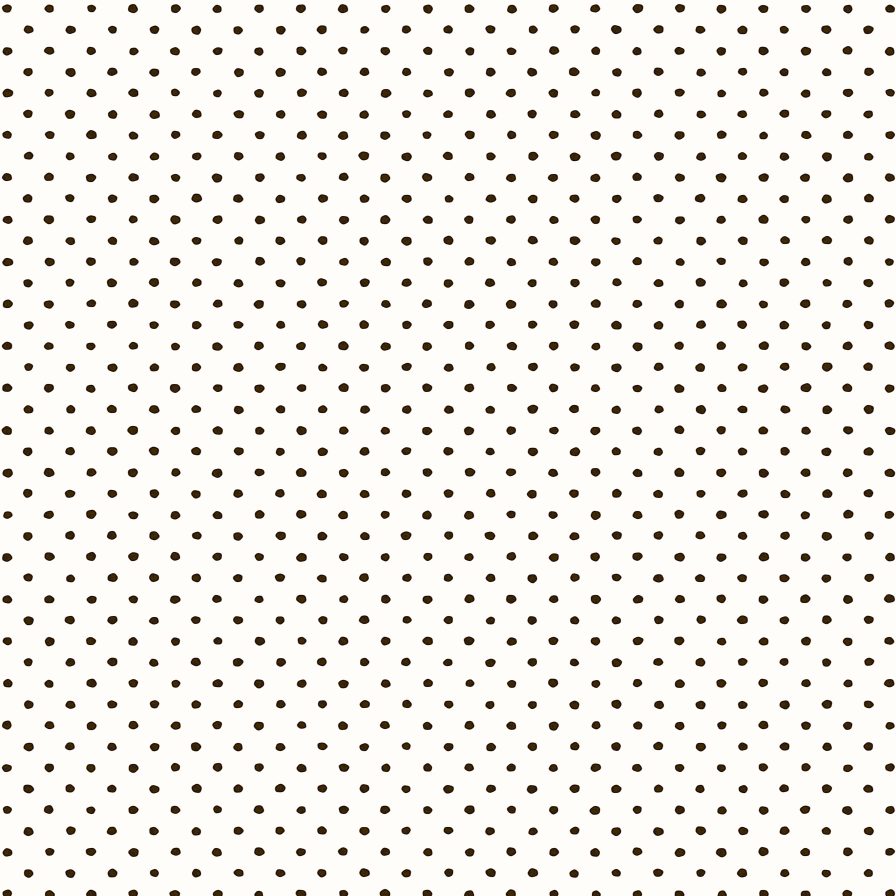
Write a WebGL 2 fragment shader that draws this pattern.

```glsl
#version 300 es
precision highp float;
precision highp int;
// Small hand-inked dots in staggered rows on warm white paper.
// Each pixel finds its nearest lattice cell, then measures one oval whose
// size, tilt, place and lumpy outline come from an integer hash of the cell.

uniform vec2 u_resolution;
out vec4 outColor;

const vec3 PAPER = vec3(1.0, 0.992, 0.98);
const vec3 INK_RIM = vec3(0.11, 0.04, 0.0);
const vec3 INK_CORE = vec3(0.25, 0.16, 0.02);
const vec3 INK_GREY = vec3(0.18, 0.13, 0.06);

const vec2 PITCH = vec2(0.0469, 0.02353);   // dot spacing, row spacing
const vec2 FIRST_DOT = vec2(0.0081, 0.9902); // leftmost dot of the top row
const vec2 DOT_RADII = vec2(0.0054, 0.00456);
const float TAU = 6.2831853;

// Four random values in 0..1 from an integer cell and a seed.
vec4 hash4(ivec2 cell, int seed) {
    uvec4 v = uvec4(ivec4(cell, seed, cell.x + 57 * cell.y));
    v = v * 1664525u + 1013904u;
    v += v.yzxy * v.wxyz;
    v ^= v >> 16u;
    v += v.yzxy * v.wxyz;
    return vec4(v >> 8u) / 16777216.0;
}

// Smooth value noise.
float noise(vec2 p) {
    ivec2 i = ivec2(floor(p));
    vec2 f = smoothstep(0.0, 1.0, fract(p));
    float bottom = mix(hash4(i, 9).x, hash4(i + ivec2(1, 0), 9).x, f.x);
    float top = mix(hash4(i + ivec2(0, 1), 9).x, hash4(i + ivec2(1, 1), 9).x, f.x);
    return mix(bottom, top, f.y);
}

mat2 rotation(float angle) {
    float c = cos(angle), s = sin(angle);
    return mat2(c, s, -s, c);
}

// Approximate signed distance to an oval with an uneven outline.
float inkDot(vec2 p, vec2 radii, vec2 lumpPhase, float lumpSize) {
    vec2 q = p / radii;
    float angle = atan(q.y, q.x + 1e-6);
    float lumps = sin(3.0 * angle + lumpPhase.x) + 0.7 * sin(5.0 * angle + lumpPhase.y);
    return (length(q) - 1.0 - lumpSize * lumps) * 0.5 * (radii.x + radii.y);
}

// Nearest cell of the staggered lattice; returns the offset from its centre.
vec2 staggeredCell(vec2 p, vec2 pitch, out ivec2 cell) {
    float row = round(p.y / pitch.y);
    float shift = 0.5 * mod(row, 2.0);
    float column = round(p.x / pitch.x - shift);
    cell = ivec2(column, row);
    return p - vec2(column + shift, row) * pitch;
}

void main() {
    vec2 uv = gl_FragCoord.xy / u_resolution.y;
    float pixel = 1.0 / u_resolution.y;

    ivec2 cell;
    vec2 local = staggeredCell(uv - FIRST_DOT, PITCH, cell);
    vec4 placing = hash4(cell, 1);
    vec4 shaping = hash4(cell, 2);

    // Vary position, tilt and size from dot to dot.
    local -= (placing.xy - 0.5) * 0.0013;
    local = rotation((placing.z - 0.5) * 0.5) * local;
    vec2 radii = DOT_RADII * (1.0 + (placing.w - 0.5) * 0.12);
    radii *= 1.0 + (shaping.xy - 0.5) * 0.12;
    float d = inkDot(local, radii, shaping.zw * TAU, 0.035);

    // Ink is darkest at the rim and mottled brown inside.
    float core = smoothstep(0.0004, 0.0022, -d);
    float mottle = noise(uv * 520.0);
    vec3 inside = mix(INK_CORE, INK_GREY, smoothstep(0.4, 0.8, mottle));
    vec3 ink = mix(INK_RIM, inside, core);

    float coverage = 1.0 - smoothstep(-0.75 * pixel, 0.75 * pixel, d);
    outColor = vec4(mix(PAPER, ink, coverage), 1.0);
}
```
